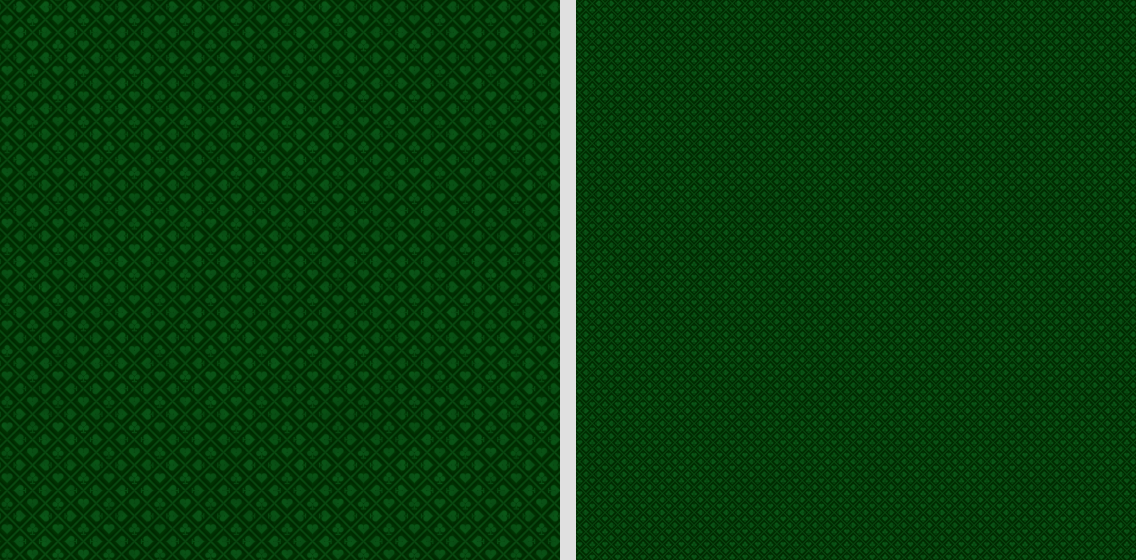
Left: one tile. Right: repeated 2 by 2.
A WebGL 1 fragment shader for this pattern:

```glsl
precision highp float;
uniform vec2 u_resolution;

const float CELLS = 22.0;
const float GRAIN = 88.0;
const vec2 PHASE = vec2(0.28, 0.23);
const vec3 SHADE = vec3(0.0, 0.165, 0.0);
const vec3 FELT = vec3(0.005, 0.225, 0.02);
const vec3 LINE = vec3(0.035, 0.285, 0.065);
const vec3 SUIT = vec3(0.04, 0.325, 0.09);

float hash(vec2 p) {
  return fract(sin(dot(p, vec2(127.1, 311.7))) * 4375.85);
}

// Gradient noise that wraps after a whole number of lattice steps
float corner(vec2 id, vec2 offset, float period) {
  float angle = 6.2832 * hash(mod(id, period));
  return dot(vec2(cos(angle), sin(angle)), offset);
}

float gradientNoise(vec2 p, float period) {
  vec2 i = floor(p), f = fract(p);
  vec2 u = f * f * f * (f * (f * 6.0 - 15.0) + 10.0);
  vec2 e = vec2(1.0, 0.0);
  float low = mix(corner(i, f, period), corner(i + e, f - e, period), u.x);
  float high = mix(corner(i + e.yx, f - e.yx, period),
                   corner(i + 1.0, f - 1.0, period), u.x);
  return mix(low, high, u.y);
}

float box(vec2 p, vec2 halfSize) {
  vec2 d = abs(p) - halfSize;
  return length(max(d, 0.0)) + min(max(d.x, d.y), 0.0);
}

// Card suits, about half a cell wide
float heart(vec2 p) {
  p.x = abs(p.x);
  float lobe = length(p - vec2(0.1, 0.06)) - 0.115;
  float point = max((p.x - p.y) * 0.7071 - 0.143, p.y);
  return min(lobe, point);
}

float foot(vec2 p) {
  float stem = box(p - vec2(0.0, -0.13), vec2(0.018, 0.1));
  float base = box(p - vec2(0.0, -0.225), vec2(0.09, 0.017));
  return min(stem, base);
}

float spade(vec2 p) {
  return min(heart(vec2(p.x, 0.03 - p.y)), foot(p));
}

float club(vec2 p) {
  float top = length(p - vec2(0.0, 0.11)) - 0.1;
  float side = length(vec2(abs(p.x), p.y) - vec2(0.115, -0.04)) - 0.1;
  return min(min(top, side), foot(p));
}

float coverage(float d, float blur) {
  return 1.0 - smoothstep(-blur, blur, d);
}

void main() {
  vec2 uv = gl_FragCoord.xy / u_resolution;
  vec2 q = uv * CELLS - PHASE;
  float pixel = CELLS / min(u_resolution.x, u_resolution.y);
  float blur = max(0.035, 0.75 * pixel);

  // Two interleaved sets of diamonds: upright and sideways
  vec2 upright = fract(q + 0.5) - 0.5;
  vec2 sideways = fract(q) - 0.5;
  float inside = 0.5 - abs(upright.x) - abs(upright.y);
  bool isUpright = inside > 0.0;
  vec2 id = mod(isUpright ? floor(q + 0.5) : floor(q), CELLS);
  float odd = mod(id.x + id.y, 2.0);

  // Clubs alternate with hearts; spades alternate in direction
  float suit;
  if (isUpright) {
    suit = odd < 0.5 ? club(upright) : heart(upright);
  } else {
    suit = spade(vec2(sideways.y, sideways.x * (odd * 2.0 - 1.0)));
  }

  // Felt darkens beside the trellis
  float edge = abs(inside) * 0.7071;
  vec3 color = mix(SHADE, FELT, smoothstep(0.06, 0.26, edge));
  float strength = 0.82 + 0.18 * hash(id + (isUpright ? 0.0 : 41.0));
  color = mix(color, SUIT, strength * coverage(suit, blur));
  color = mix(color, LINE, coverage(edge - 0.038, blur));

  // Fine fibre grain and faint broad wear
  float grain = gradientNoise(uv * GRAIN, GRAIN);
  float wear = gradientNoise(uv * 6.0, 6.0);
  color *= 1.0 + 0.1 * grain + 0.05 * wear;
  gl_FragColor = vec4(color, 1.0);
}
```
